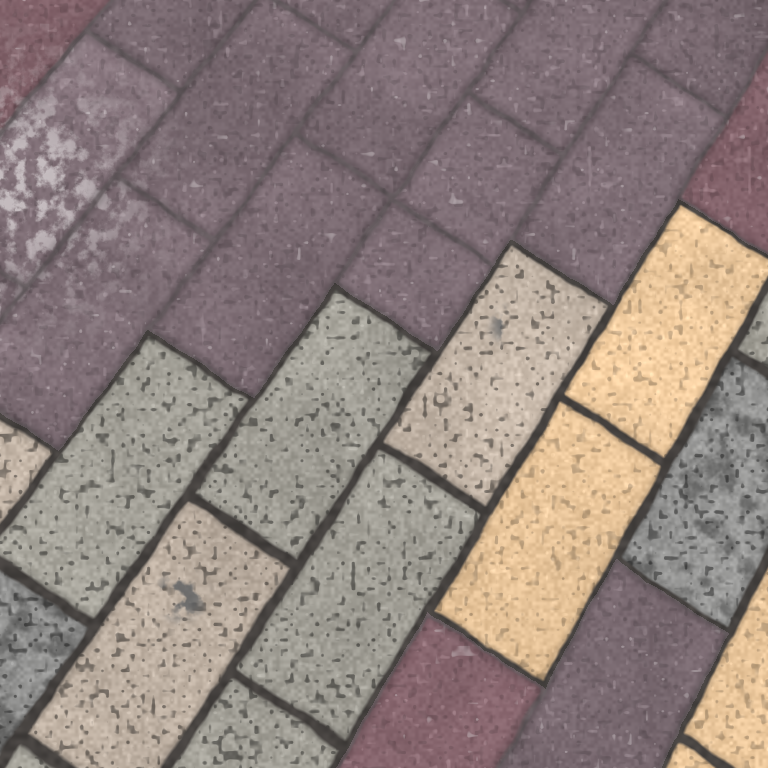
Give the GLSL for this texture, as a Shadertoy shader.

```glsl
const float TILT = 0.995;                    // direction of the courses, radians
const vec2 BRICK = vec2(0.165, 0.310);       // width and length
const float COURSE_ORIGIN = 0.727;
const float STAGGER = 0.56;                  // shift from one course to the next
const float STAGGER_START = 0.33;
const float FAN = 0.20;                      // courses converge upward
const float FORESHORTEN = 0.16;
const float WIDTH_DRIFT = 0.012;
const float PALE_GAP = 0.0058;               // half widths of the joints
const float MAUVE_GAP = 0.0030;
const float CORNER = 0.008;
const vec2 SCUFF_SPOT = vec2(-0.10, 0.19);   // inside a brick, -0.5 to 0.5
const vec2 FROST_SPOT = vec2(0.035, 0.755);

const vec3 MAUVE = vec3(0.485, 0.422, 0.450);
const vec3 ROSE = vec3(0.510, 0.385, 0.415);
const vec3 GRAY = vec3(0.635, 0.625, 0.590);
const vec3 WARM = vec3(0.750, 0.695, 0.640);
const vec3 SLATE = vec3(0.580, 0.580, 0.575);
const vec3 YELLOW = vec3(0.920, 0.780, 0.610);
const vec3 JOINT = vec3(0.270, 0.255, 0.245);
const vec3 DUSTY_JOINT = vec3(0.365, 0.335, 0.345);
const vec3 FROST = vec3(0.800, 0.770, 0.780);

float hash(vec2 p) {
    vec3 q = fract(p.xyx * 0.1031);
    q += dot(q, q.yzx + 33.33);
    return fract((q.x + q.y) * q.z);
}

float noise(vec2 p) {
    vec2 i = floor(p), f = fract(p);
    f = f * f * (3.0 - 2.0 * f);
    return mix(mix(hash(i), hash(i + vec2(1, 0)), f.x),
               mix(hash(i + vec2(0, 1)), hash(i + vec2(1, 1)), f.x), f.y);
}

float fbm(vec2 p) {
    float sum = 0.0, amp = 0.5;
    for (int i = 0; i < 4; i++) {
        sum += amp * noise(p);
        p = mat2(1.6, 1.2, -1.2, 1.6) * p + 7.3;
        amp *= 0.5;
    }
    return sum / 0.9375;
}

float roundBox(vec2 p, vec2 halfSize, float radius) {
    vec2 d = abs(p) - halfSize + radius;
    return length(max(d, 0.0)) + min(max(d.x, d.y), 0.0) - radius;
}

// Course and lengthwise position, with a slight perspective
vec2 pavingCoords(vec2 p) {
    vec2 along = vec2(cos(TILT), sin(TILT));
    vec2 r = p - vec2(0.0, 1.0);
    float u = dot(r, vec2(along.y, -along.x));
    float v = dot(r, along);
    float course = (u - COURSE_ORIGIN) / (BRICK.x * (1.0 - FAN * (v + 0.13)));
    course -= WIDTH_DRIFT * course * course;
    return vec2(course, v * (1.0 + FORESHORTEN * v) / BRICK.y);
}

bool isMauve(vec2 id) {
    return id.y >= 0.0 || (id.y <= -3.0 && id.x > 0.0 && id.x < 3.0);
}

bool isWarm(vec2 id) {
    return id.x < 1.0 && mod(id.y - id.x, 3.0) == 2.0;
}

vec3 brickColor(vec2 id) {
    if (isMauve(id)) return id.x == 1.0 || id.x < -4.0 ? ROSE : MAUVE;
    if (id.x > 0.0 && mod(id.x, 2.0) == 1.0) return YELLOW;
    if (isWarm(id)) return WARM;
    return abs(id.x) > 1.0 && id.y == -2.0 ? SLATE : GRAY;
}

void mainImage(out vec4 fragColor, in vec2 fragCoord) {
    vec2 p = fragCoord / iResolution.y;
    float pixel = 1.0 / iResolution.y;

    // Brick layout with worn, uneven edges
    vec2 wobble = vec2(fbm(p * 30.0), fbm(p * 30.0 + 40.0)) - 0.5;
    vec2 grid = pavingCoords(p + wobble * 0.007);
    float course = floor(grid.x);
    grid.y -= STAGGER_START + STAGGER * course;
    vec2 id = vec2(course, floor(grid.y));
    vec2 local = fract(grid) - 0.5;
    bool mauve = isMauve(id);
    float edge = roundBox(local * BRICK, BRICK * 0.5, CORNER);
    if (id == vec2(-1.0, 0.0)) edge = max(edge, -abs(local.y + 0.07) * BRICK.y);

    // Body tone, broad stains and fine grain
    float stain = fbm(p * 9.0 + id * 3.7);
    float grain = noise(p * 210.0) - 0.5;
    float pits = smoothstep(0.66, 0.92, noise(p * 150.0 + 17.0));
    float chips = smoothstep(0.80, 0.98, noise(p * 125.0 + 61.0));
    vec3 color = brickColor(id) * (0.97 + 0.07 * hash(id + 20.0));
    color *= 1.0 + (stain - 0.5) * (mauve ? 0.24 : 0.16);
    color += grain * (mauve ? 0.07 : 0.12);
    bool yellow = !mauve && id.x > 0.0 && mod(id.x, 2.0) == 1.0;
    color *= 1.0 - pits * (mauve ? 0.12 : yellow ? 0.20 : 0.40);
    color += chips * (mauve ? 0.09 : 0.06);

    // Dark scuffs on warm bricks, mottling on slate
    if (!mauve && isWarm(id)) {
        float spot = length((local - SCUFF_SPOT) * vec2(1.0, 2.2));
        float scuff = smoothstep(0.26, 0.08, spot) * smoothstep(0.46, 0.62, fbm(p * 42.0));
        color = mix(color, vec3(0.36, 0.37, 0.38), scuff * 0.8);
    }
    if (!mauve && abs(id.x) == 2.0 && id.y == -2.0)
        color *= 1.0 - 0.30 * smoothstep(0.45, 0.75, fbm(p * 38.0));

    // Frosty wear and sparse white flecks on mauve bricks
    if (mauve) {
        float reach = exp(-dot(p - FROST_SPOT, p - FROST_SPOT) * 55.0);
        float frost = reach * smoothstep(0.40, 0.72, fbm(p * 75.0));
        float fleck = smoothstep(0.90, 0.99, noise(p * 95.0 + 5.0));
        color = mix(color, FROST, clamp(frost + fleck * 0.45, 0.0, 0.9));
    }

    // Joints, dustier and finer between mauve bricks
    float gap = (mauve ? MAUVE_GAP : PALE_GAP) * (0.6 + 0.8 * fbm(p * 16.0 + 11.0));
    float soft = max(0.0022, pixel);
    float joint = smoothstep(-gap - soft, -gap + soft, edge);
    color *= 1.0 - 0.14 * smoothstep(-0.014, -gap, edge);
    vec3 fill = (mauve ? DUSTY_JOINT : JOINT) * (0.85 + 0.3 * noise(p * 120.0));
    color = mix(color, fill, joint * (mauve ? 0.55 + 0.45 * fbm(p * 8.0) : 1.0));

    fragColor = vec4(clamp(color, 0.0, 1.0), 1.0);
}
```
